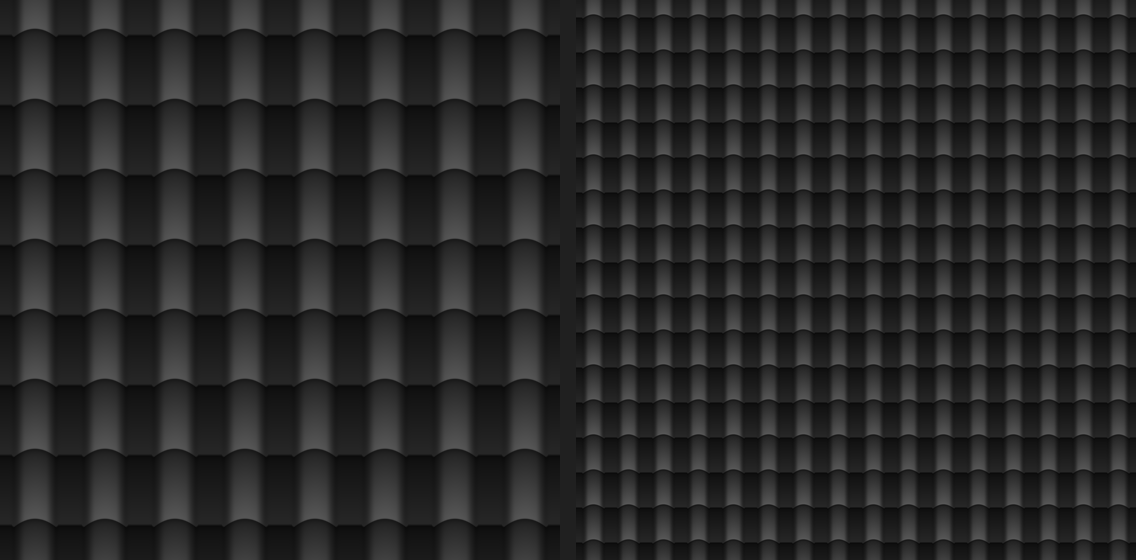
Left, the tile; right, the same tile 2 across and 2 down.
This texture is drawn by a WebGL 1 fragment shader. Its source:

```glsl
precision highp float;
// Dark clay roof: overlapping rows of barrel tiles with flat pans between them.

uniform vec2 u_resolution;

const float REPEATS = 8.0;         // tiles across and rows down
const float PAN_LINE = 0.478;      // height of the pan's lower edge in a cell
const float ARC_RISE = 0.098;      // lip crown above the pan line
const float ARC_CURVE = 1.33;      // how fast the lip bends down
const float LIP_HALF = 0.315;      // half width of the flared lip
const float LIP_CORNER = 0.026;    // softness of the lip's outer corners
const float BARREL_HALF = 0.28;    // half width of the barrel
const float BARREL_SOFT = 0.025;   // softness of the barrel's sides
const float FLARE = 0.05;          // widening of the barrel at its lip
const float FLARE_REACH = 0.04;    // height over which the flare fades
const float CROWN_HALF = 0.14;     // half width of the brightest band
const float CROWN_SHIFT = 0.006;   // highlight sits slightly to the right
const float ROUNDING = 4.0;        // dimming away from the crown
const float LIP_SOFT = 0.028;      // softness of the barrel's lower edge
const float PAN_SOFT = 0.046;      // softness of the pan's lower edge
const float SHADOW_REACH = 0.04;   // length of the shadow under the lip
const float SHADOW_DEPTH = 0.30;
const float SIDE_SHADOW = 0.07;    // darkening where barrel meets pan

const vec3 PAN_TOP = vec3(0.062);
const vec3 PAN_BOTTOM = vec3(0.156);
const vec3 CROWN_TOP = vec3(0.135);
const vec3 CROWN_BOTTOM = vec3(0.345);
const vec3 FLANK_TOP = vec3(0.075);
const vec3 FLANK_BOTTOM = vec3(0.150);

// Height of a row's lower edge: an arch over the barrel, level over the pan.
float lowerEdge(float x, float onLip) {
    return PAN_LINE + (ARC_RISE - ARC_CURVE * x * x) * onLip;
}

// Tile surface at offset x from the crown and a height within its row.
vec3 tileColor(float x, float height, float pixel) {
    // Flat pan, darkened beside the barrel
    vec3 pan = mix(PAN_BOTTOM, PAN_TOP, height);
    float side = (abs(x) - BARREL_HALF - 0.02) / 0.04;
    pan *= 1.0 - SIDE_SHADOW * exp(-side * side);

    // Rounded barrel, brightest along its crown and flared at the lip
    float fromCrown = abs(x - CROWN_SHIFT);
    float crown = 1.0 - smoothstep(CROWN_HALF, BARREL_HALF + 0.01, fromCrown);
    crown *= 1.0 - ROUNDING * fromCrown * fromCrown;
    vec3 flank = mix(FLANK_BOTTOM, FLANK_TOP, height);
    vec3 ridge = mix(CROWN_BOTTOM, CROWN_TOP, height);
    vec3 barrel = mix(flank, ridge, crown);

    float halfWidth = BARREL_HALF + FLARE * exp(-height / FLARE_REACH);
    float soft = max(BARREL_SOFT, pixel);
    float onBarrel = 1.0 - smoothstep(halfWidth - soft, halfWidth + soft, abs(x));
    vec3 color = mix(pan, barrel, onBarrel);

    // Shadow cast by the row above
    return color * (1.0 - SHADOW_DEPTH * exp((height - 1.0) / SHADOW_REACH));
}

void main() {
    vec2 grid = gl_FragCoord.xy / u_resolution * REPEATS;
    float pixel = REPEATS / min(u_resolution.x, u_resolution.y);
    float x = fract(grid.x) - 0.5;

    // Height within the row: 0 at its lower edge, 1 under the row above
    float corner = max(LIP_CORNER, pixel);
    float onLip = 1.0 - smoothstep(LIP_HALF - corner, LIP_HALF + corner, abs(x));
    float height = fract(grid.y - lowerEdge(x, onLip));

    // Soft lip: fade from the shaded tile below into this one
    vec3 below = tileColor(x, 1.0, pixel);
    vec3 color = tileColor(x, height, pixel);
    float edgeSoft = max(mix(PAN_SOFT, LIP_SOFT, onLip), pixel);
    color = mix(below, color, smoothstep(0.0, edgeSoft, height));

    gl_FragColor = vec4(color, 1.0);
}
```
